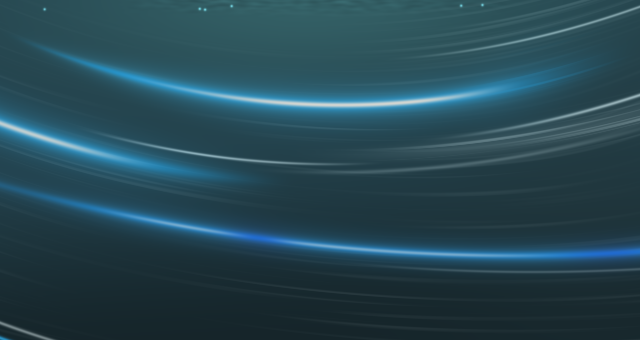
Give the GLSL for this background, as a WebGL 1 fragment shader.

```glsl
precision highp float;
// Long curved light trails, blue and silver, sweeping over a dark teal haze.
uniform vec2 u_resolution;

const float ASPECT = 1.882;
const vec3 DEEP = vec3(0.085, 0.145, 0.165);
const vec3 SLATE = vec3(0.135, 0.25, 0.29);
const vec3 TEAL = vec3(0.21, 0.39, 0.41);
const vec3 AZURE = vec3(0.10, 0.52, 0.74);
const vec3 COBALT = vec3(0.10, 0.38, 0.78);
const vec3 SILVER = vec3(0.62, 0.62, 0.61);
const vec3 CREAM = vec3(0.86, 0.85, 0.82);

vec2 hash2(vec2 p) {
  p = vec2(dot(p, vec2(127.1, 311.7)), dot(p, vec2(269.5, 183.3)));
  return fract(sin(p) * 43758.55);
}

float corner(vec2 cell, vec2 f, vec2 o) {
  return dot(hash2(cell + o) * 2.0 - 1.0, f - o);
}

float gradientNoise(vec2 p) {
  vec2 c = floor(p), f = fract(p);
  vec2 u = f * f * f * (f * (f * 6.0 - 15.0) + 10.0);
  float low = mix(corner(c, f, vec2(0.0)), corner(c, f, vec2(1.0, 0.0)), u.x);
  float high = mix(corner(c, f, vec2(0.0, 1.0)), corner(c, f, vec2(1.0)), u.x);
  return mix(low, high, u.y);
}

// Signed distance to a shallow parabola: lowest point and curvature.
float arc(vec2 p, vec2 low, float bend) {
  float dx = p.x - low.x;
  float slope = 2.0 * bend * dx;
  return (p.y - low.y - bend * dx * dx) / sqrt(1.0 + slope * slope);
}

float glow(float d, float width) {
  return exp(-d * d / (width * width));
}

// Rises from a to b, then falls from c to d.
float span(float x, float a, float b, float c, float d) {
  return smoothstep(a, b, x) * (1.0 - smoothstep(c, d, x));
}

// Fine filaments that run along a curved coordinate.
float filaments(float x, float s, float density) {
  float n = gradientNoise(vec2(x * 0.8, s * density));
  n += 0.6 * gradientNoise(vec2(x * 1.1 + 7.0, s * density * 2.1));
  return smoothstep(0.02, 0.6, n);
}

vec3 haze(vec2 p) {
  vec3 col = mix(DEEP, SLATE, smoothstep(0.0, 0.62, p.y - 0.06 * (p.x - 0.9)));
  vec2 q = (p - vec2(0.92, 1.0)) / vec2(0.85, 0.25);
  col = mix(col, TEAL, 0.9 * exp(-dot(q, q)));
  col = mix(col, vec3(0.13, 0.21, 0.23), 0.5 * glow(length(p - vec2(1.75, 0.48)), 0.45));
  float ripple = gradientNoise(vec2(p.x * 22.0, p.y * 90.0));
  return col + vec3(0.05, 0.09, 0.09) * ripple * smoothstep(0.94, 1.0, p.y) * span(p.x, 0.3, 0.6, 1.2, 1.6);
}

// Coloured trail with a soft halo and a bright core.
vec3 trail(vec3 col, float d, float width, vec3 tint, float body, float core) {
  col += tint * body * (0.2 * glow(d, width * 6.0) + 0.28 * glow(d, width * 2.4));
  col = mix(col, tint * 1.15, 0.75 * body * glow(d, width * 1.2));
  return mix(col, CREAM, core * glow(d, width * 0.65));
}

void main() {
  vec2 p = gl_FragCoord.xy / u_resolution * vec2(ASPECT, 1.0);
  float x = p.x;
  vec3 col = haze(p);

  // Faint filaments over the whole sweep
  float lift = smoothstep(0.0, 0.9, p.y);
  float dx = x - mix(1.5, 1.0, lift);
  float s = p.y - mix(0.09, 0.2, lift) * dx * dx;
  float patches = smoothstep(-0.35, 0.5, gradientNoise(vec2(x * 1.2, s * 5.0 + 3.0)));
  col += SILVER * 0.14 * patches * filaments(x, s, 55.0);

  // Silver bundle, wider towards the right
  float d = arc(p, vec2(0.98, 0.544), 0.145);
  float spread = 0.018 + 0.022 * smoothstep(0.9, 1.9, x);
  float strands = 0.25 + 0.75 * filaments(x, d + 0.3, 75.0);
  col += SILVER * 0.58 * strands * glow(d, spread) * smoothstep(0.8, 1.45, x);
  d = arc(p, vec2(0.98, 0.493), 0.157);
  col += SILVER * 0.25 * glow(d, 0.006) * span(x, 0.7, 1.2, 1.5, 2.1);

  // Single silver lines
  d = arc(p, vec2(0.98, 0.517), 0.19);
  col += SILVER * 0.6 * glow(d, 0.004) * span(x, 0.2, 0.6, 0.75, 1.15);
  d = arc(p, vec2(0.98, 0.574), 0.18);
  col += SILVER * 0.7 * glow(d, 0.005) * smoothstep(1.2, 1.85, x);
  d = arc(p, vec2(0.98, 0.82), 0.197);
  col += SILVER * 0.55 * glow(d, 0.004) * smoothstep(1.1, 1.65, x);
  col += SILVER * 0.13 * filaments(x, d, 60.0) * glow(d - 0.05, 0.06) * smoothstep(0.9, 1.5, x);
  d = arc(p, vec2(1.57, 0.2), 0.088);
  col += SILVER * 0.25 * glow(d, 0.004) * smoothstep(0.9, 1.5, x);
  d = arc(p, vec2(0.98, -0.13), 0.188);
  col += SILVER * 0.6 * glow(d, 0.005) * (1.0 - smoothstep(0.1, 0.5, x));
  col += AZURE * 0.8 * glow(d + 0.042, 0.006) * (1.0 - smoothstep(0.05, 0.25, x));

  // Upper blue trail, fraying at its right end
  d = arc(p, vec2(1.005, 0.691), 0.217);
  float fray = smoothstep(1.3, 1.75, x);
  float width = mix(0.005, 0.012, smoothstep(0.1, 0.9, x)) + 0.014 * fray;
  float body = span(x, 0.0, 0.45, 1.3, 1.9) * mix(1.0, 0.55 + 0.45 * filaments(x, d, 70.0), fray);
  col = trail(col, d, width, AZURE, body, 0.95 * span(x, 0.3, 0.9, 1.2, 1.55));

  // Left blue trail
  d = arc(p, vec2(0.98, 0.461), 0.184);
  body = 1.0 - smoothstep(0.2, 0.88, x);
  col = trail(col, d, 0.013, AZURE, body, 0.85 * (1.0 - smoothstep(0.1, 0.5, x)));

  // Lower blue trail with cobalt stretches
  d = arc(p, vec2(1.52, 0.248), 0.09);
  float cobalt = max(glow(x - 0.76, 0.1), glow(x - 1.8, 0.14));
  body = mix(0.3, 0.95, smoothstep(0.0, 0.5, x));
  float core = 0.45 * span(x, 0.25, 0.55, 1.3, 1.75) * (1.0 - cobalt);
  col = trail(col, d, 0.008, mix(AZURE, COBALT, 0.3 + 0.7 * cobalt), body, core);

  // Sparse sparks near the top
  for (int i = 0; i < 6; i++) {
    vec2 h = hash2(vec2(float(i), 4.0));
    vec2 spot = vec2(0.1 + 1.6 * h.x, 0.97 + 0.025 * h.y);
    col += TEAL * 1.2 * glow(length(p - spot), 0.004);
  }
  gl_FragColor = vec4(clamp(col, 0.0, 1.0), 1.0);
}
```
